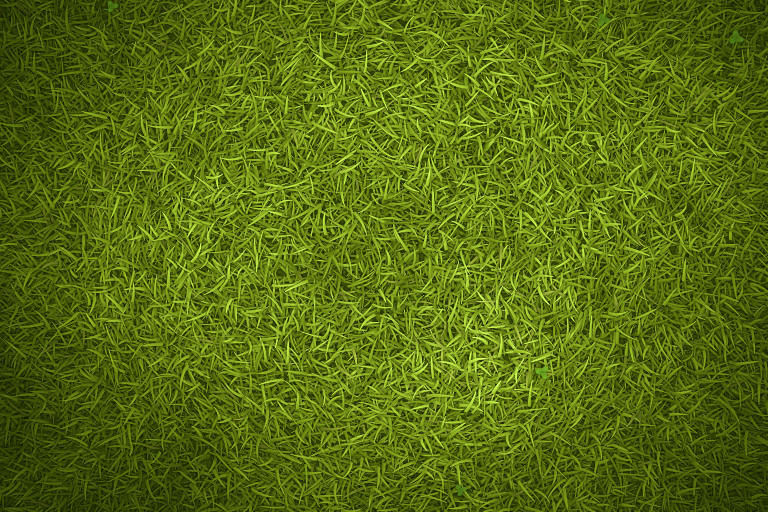
Give the GLSL for this texture, as a WebGL 1 fragment shader.

```glsl
precision highp float;
uniform vec2 u_resolution;

#define LAYERS 14
#define CELL 0.031
#define BLADE_WIDTH 0.0032
#define BEND 0.005
#define SHADOW 0.20
#define VIGNETTE 0.72
#define LIGHT_CENTER vec2(0.80, 0.56)
#define STRAW vec3(0.60, 0.60, 0.20)
#define CLOVER vec3(0.36, 0.58, 0.11)
#define GRADE_GAIN vec3(1.22, 1.26, 2.2)
#define GRADE_POWER vec3(0.93, 0.93, 1.2)

vec4 hash4(vec3 p) {
  vec4 q = fract(p.xyzx * vec4(0.1031, 0.1030, 0.0973, 0.1099));
  q += dot(q, q.wzxy + 33.33);
  return fract((q.xxyz + q.yzzw) * q.zywx);
}

float patchAt(vec2 p, vec2 center, float radius) {
  vec2 d = (p - center) / radius;
  return exp(-dot(d, d));
}

// Vignette, bright and dark patches, soft mottling
float lightField(vec2 p) {
  float d = length((p - LIGHT_CENTER) * vec2(1.0, 1.12));
  float light = 1.08 - VIGNETTE * smoothstep(0.26, 1.0, d);
  light += 0.14 * patchAt(p, vec2(0.95, 0.28), 0.14);
  light += 0.15 * patchAt(p, vec2(0.20, 0.50), 0.20);
  light += 0.13 * patchAt(p, vec2(1.36, 0.72), 0.16);
  light -= 0.12 * patchAt(p, vec2(0.70, 0.46), 0.11);
  light -= 0.10 * patchAt(p, vec2(0.36, 0.10), 0.14);
  float mottle = sin(p.x * 23.0 + 2.0 * sin(p.y * 17.0));
  mottle *= sin(p.y * 27.0 + 2.0 * sin(p.x * 13.0));
  return light + 0.04 * mottle;
}

vec3 grassColor(float tone) {
  float t = clamp(tone, -0.2, 1.2);
  vec3 color = vec3(0.15, 0.20, 0.02) + vec3(0.46, 0.53, 0.05) * t;
  color.b += 0.12 * max(t, 0.0) * max(t, 0.0);
  return color;
}

// Blades lean outward near the border and lie at random in the middle
float bladeAngle(vec2 root, float rnd) {
  vec2 outward = root - vec2(0.75, 0.52);
  float spread = mix(3.14, 1.25, smoothstep(0.15, 0.75, length(outward)));
  return atan(outward.y, outward.x) + (rnd * 2.0 - 1.0) * spread;
}

// Paints one blade over the color below it
vec3 addBlade(vec3 below, vec2 p, vec2 id, float layer, float light, float px) {
  vec4 rnd = hash4(vec3(id, layer * 7.0 + 3.0));
  vec4 look = hash4(vec3(id + 57.0, layer * 5.0 + 11.0));
  vec2 center = (id + rnd.xy) * CELL;
  float a = bladeAngle(center, rnd.z);
  vec2 axis = vec2(cos(a), sin(a));
  vec2 q = p - center;
  q = vec2(dot(q, axis), dot(q, vec2(-axis.y, axis.x)));

  float halfLength = CELL * mix(0.45, 0.92, rnd.w);
  float s = q.x / halfLength;
  q.y -= BEND * (look.x * 2.0 - 1.0) * (s * s - 0.4);
  float along = clamp(0.5 + 0.5 * s, 0.0, 1.0);
  float width = BLADE_WIDTH * mix(0.6, 1.15, look.y) * pow(1.0 - along, 0.55);
  float ends = 1.0 - smoothstep(0.90, 1.0, abs(s));
  float edge = abs(q.y) - width;
  float cover = ends * (1.0 - smoothstep(-0.6 * px, 0.6 * px, edge));
  float shade = ends * (1.0 - smoothstep(0.0, 0.005, edge));

  float height = layer / float(LAYERS - 1);
  float tone = mix(0.16, 0.60, height) + 0.60 * (look.z - 0.35);
  tone *= mix(0.62, 1.08, along);
  tone += 0.11 * clamp(q.y / BLADE_WIDTH, -1.0, 1.0);
  vec3 color = grassColor(tone * light + 0.30 * (light - 0.85));
  float dry = step(0.985 - 0.08 * patchAt(center, vec2(0.95, 0.30), 0.18), look.w);
  color = mix(color, STRAW * light * (0.55 + 0.45 * along), 0.6 * dry);
  return mix(below * (1.0 - SHADOW * shade), color, cover);
}

// Three round leaflets around a stem
vec3 addClover(vec3 below, vec2 p, vec2 center, float size, float light, float px) {
  vec2 q = p - center;
  float a = atan(q.y, q.x) + center.x * 9.0;
  float rim = size * (0.72 + 0.28 * cos(3.0 * a));
  float d = length(q) - rim;
  float cover = 1.0 - smoothstep(-px, px, d);
  vec3 leaf = CLOVER * light * (0.75 + 0.25 * length(q) / size);
  float shade = 1.0 - smoothstep(0.0, 0.006, d);
  return mix(below * (1.0 - SHADOW * shade), leaf, 0.8 * cover);
}

void main() {
  vec2 p = gl_FragCoord.xy / u_resolution.y;
  float px = 1.0 / u_resolution.y;
  float light = lightField(p);
  vec3 color = grassColor(0.12 * light - 0.08);

  // Lawn, from the soil upward
  vec2 cell = floor(p / CELL);
  for (int i = 0; i < LAYERS; i++) {
    for (int y = -1; y <= 1; y++) {
      for (int x = -1; x <= 1; x++) {
        color = addBlade(color, p, cell + vec2(float(x), float(y)), float(i), light, px);
      }
    }
  }

  // Clover and a dry stalk
  color = addClover(color, p, vec2(1.178, 0.961), 0.014, light, px);
  color = addClover(color, p, vec2(1.438, 0.926), 0.015, light + 0.2, px);
  color = addClover(color, p, vec2(1.060, 0.273), 0.014, light, px);
  color = addClover(color, p, vec2(0.900, 0.043), 0.012, light, px);
  color = addClover(color, p, vec2(0.219, 0.988), 0.012, light + 0.2, px);
  vec2 stalk = p - vec2(1.335, 0.778);
  vec2 run = vec2(0.058, 0.060);
  float onStalk = clamp(dot(stalk, run) / dot(run, run), 0.0, 1.0);
  float stalkEdge = length(stalk - run * onStalk) - 0.0012;
  color = mix(color, STRAW * 0.8, 0.8 * (1.0 - smoothstep(-px, px, stalkEdge)));

  // Tone grade
  color = GRADE_GAIN * pow(max(color, 0.0), GRADE_POWER);
  gl_FragColor = vec4(clamp(color, 0.0, 1.0), 1.0);
}
```
